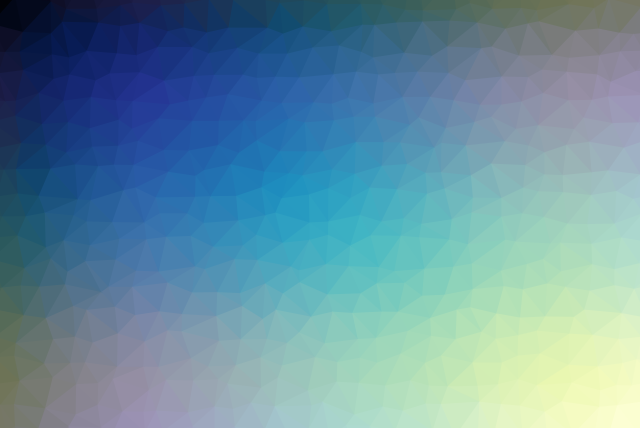
Reproduce this background procedurally as a WebGL 1 fragment shader.

```glsl
precision highp float;

uniform vec2 u_resolution;

#define ROWS 18.0
#define JITTER vec2(0.72, 0.58)
#define GRID_OFFSET vec2(0.1, 0.15)
#define LAB_TOE 0.008856

// Dark-to-light ramp with ten evenly spaced stops
vec3 ramp(float t) {
  float s = clamp(t, 0.0, 1.0) * 9.0;
  vec3 c = vec3(0.0);
  c = mix(c, vec3(0.031, 0.114, 0.345), clamp(s, 0.0, 1.0));
  c = mix(c, vec3(0.145, 0.204, 0.580), clamp(s - 1.0, 0.0, 1.0));
  c = mix(c, vec3(0.133, 0.369, 0.659), clamp(s - 2.0, 0.0, 1.0));
  c = mix(c, vec3(0.114, 0.569, 0.753), clamp(s - 3.0, 0.0, 1.0));
  c = mix(c, vec3(0.255, 0.714, 0.769), clamp(s - 4.0, 0.0, 1.0));
  c = mix(c, vec3(0.498, 0.804, 0.733), clamp(s - 5.0, 0.0, 1.0));
  c = mix(c, vec3(0.780, 0.914, 0.706), clamp(s - 6.0, 0.0, 1.0));
  c = mix(c, vec3(0.929, 0.973, 0.694), clamp(s - 7.0, 0.0, 1.0));
  return mix(c, vec3(1.0, 1.0, 0.851), clamp(s - 8.0, 0.0, 1.0));
}

// sRGB to the perceptual axes that Lab is a linear map of
vec3 toPerceptual(vec3 c) {
  vec3 lin = mix(c / 12.92, pow((c + 0.055) / 1.055, vec3(2.4)), step(0.04045, c));
  vec3 xyz = mat3(0.4339, 0.2126, 0.0178,
                  0.3762, 0.7152, 0.1095,
                  0.1899, 0.0722, 0.8728) * lin;
  return mix(7.787 * xyz + 0.1379, pow(xyz, vec3(1.0 / 3.0)), step(LAB_TOE, xyz));
}

vec3 fromPerceptual(vec3 f) {
  vec3 xyz = mix((f - 0.1379) / 7.787, f * f * f, step(0.2069, f));
  vec3 lin = mat3(3.0801, -0.9209, 0.0529,
                  -1.5372, 1.8758, -0.2040,
                  -0.5429, 0.0452, 1.1509) * xyz;
  lin = clamp(lin, 0.0, 1.0);
  vec3 curve = 1.055 * pow(lin, vec3(1.0 / 2.4)) - 0.055;
  return mix(lin * 12.92, curve, step(0.00313, lin));
}

// Average of a horizontal and a vertical ramp
vec3 facetColor(vec2 uv) {
  vec3 across = toPerceptual(ramp(uv.x));
  vec3 down = toPerceptual(ramp(1.0 - uv.y));
  return fromPerceptual(0.5 * (across + down));
}

vec2 hash2(vec2 p) {
  vec3 q = fract(p.xyx * vec3(0.1031, 0.1030, 0.0973));
  q += dot(q, q.yzx + 33.33);
  return fract((q.xx + q.yz) * q.zy);
}

vec2 gridPoint(vec2 id) {
  return id + (hash2(id + 40.0) - 0.5) * JITTER;
}

float cross2(vec2 a, vec2 b) {
  return a.x * b.y - a.y * b.x;
}

float edgeDistance(vec2 p, vec2 a, vec2 b) {
  return cross2(normalize(b - a), p - a);
}

// Colour weighted by the smoothed coverage of one triangle
vec4 facet(vec2 p, vec2 a, vec2 b, vec2 c, float pixel) {
  float d = min(edgeDistance(p, a, b), min(edgeDistance(p, b, c), edgeDistance(p, c, a)));
  float coverage = clamp(0.5 + d / pixel, 0.0, 1.0);
  if (coverage <= 0.0) return vec4(0.0);
  vec2 center = (a + b + c) / 3.0 - GRID_OFFSET;
  vec2 uv = center * u_resolution.y / (ROWS * u_resolution);
  return vec4(facetColor(uv), 1.0) * coverage;
}

void main() {
  float pixel = ROWS / u_resolution.y;
  vec2 p = gl_FragCoord.xy * pixel + GRID_OFFSET;
  vec2 cell = floor(p);
  vec4 sum = vec4(0.0);

  for (int j = -1; j <= 1; j++) {
    for (int i = -1; i <= 1; i++) {
      vec2 id = cell + vec2(float(i), float(j));
      vec2 a = gridPoint(id);
      vec2 b = gridPoint(id + vec2(1.0, 0.0));
      vec2 c = gridPoint(id + vec2(1.0, 1.0));
      vec2 d = gridPoint(id + vec2(0.0, 1.0));

      // Delaunay choice of diagonal, by the sum of opposite angles
      float angleSine = cross2(c - b, a - b) * dot(a - d, c - d)
                      + dot(c - b, a - b) * cross2(a - d, c - d);
      if (angleSine > 0.0) {
        sum += facet(p, a, b, c, pixel) + facet(p, a, c, d, pixel);
      } else {
        sum += facet(p, a, b, d, pixel) + facet(p, b, c, d, pixel);
      }
    }
  }
  gl_FragColor = vec4(sum.rgb / max(sum.a, 0.001), 1.0);
}
```
